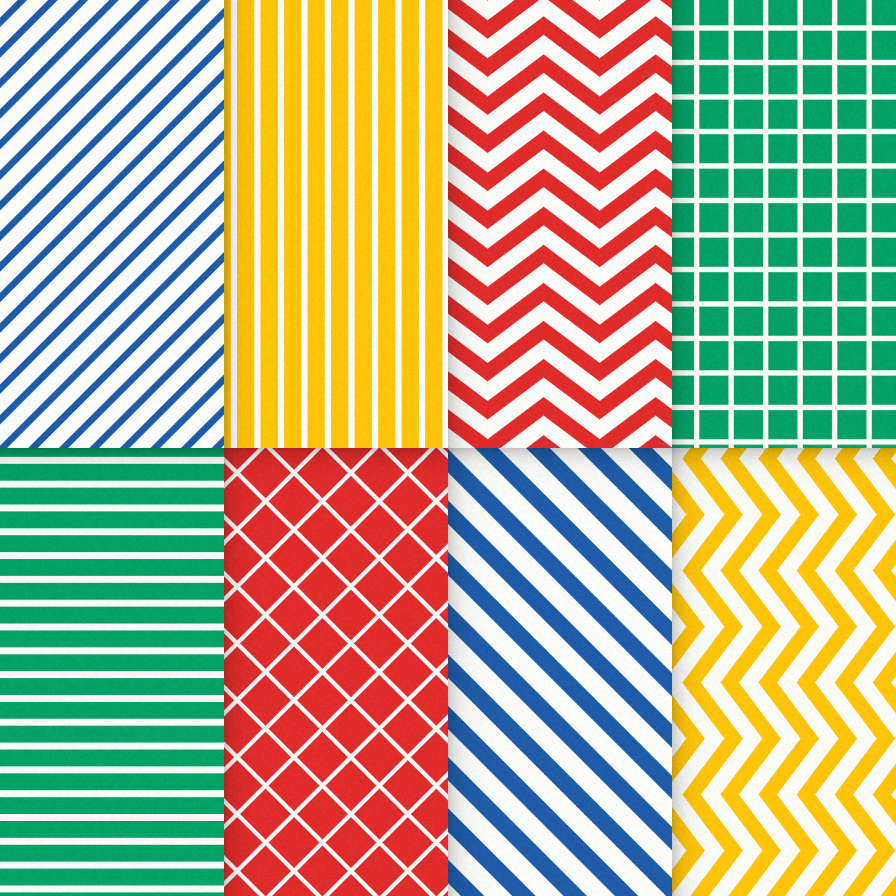
Give the GLSL for this pattern, as a Shadertoy shader.

```glsl
// Eight overlapping sheets of patterned paper: stripes, grids and chevrons.

const vec3 WHITE  = vec3(0.985, 0.99, 0.98);
const vec3 BLUE   = vec3(0.12, 0.36, 0.66);
const vec3 YELLOW = vec3(1.00, 0.77, 0.03);
const vec3 RED    = vec3(0.88, 0.17, 0.17);
const vec3 GREEN  = vec3(0.02, 0.63, 0.40);

float hash(vec2 p) {
    return fract(sin(dot(p, vec2(12.9898, 78.233))) * 43758.5453);
}

// Distance from v to the nearest multiple of pitch
float nearest(float v, float pitch) {
    return abs(fract(v / pitch + 0.5) - 0.5) * pitch;
}

// Antialiased coverage of repeated lines centred on multiples of pitch
float lines(float v, float pitch, float width) {
    float pixel = 4.0 / iResolution.y;
    return clamp(0.5 - (nearest(v, pitch) - 0.5 * width) / pixel, 0.0, 1.0);
}

// Parallel zigzag bands running along a, stacked along b
float chevrons(float a, float b) {
    return lines(0.8 * (b - 0.75 * nearest(a, 0.5)), 0.136, 0.066);
}

// p is measured in sheet widths from the top left of a 1 by 2 sheet
vec3 topSheet(int column, vec2 p) {
    if (column == 0)
        return mix(WHITE, BLUE, lines((p.x + p.y - 0.1) * 0.7071, 0.0965, 0.030));
    if (column == 1)
        return mix(YELLOW, WHITE, lines(p.x - 0.044, 0.105, 0.028));
    if (column == 2)
        return mix(WHITE, RED, chevrons(p.x - 0.427, p.y - 0.114));
    float grid = max(lines(p.x - 0.11, 0.154, 0.024), lines(p.y - 0.125, 0.154, 0.024));
    return mix(GREEN, WHITE, grid);
}

vec3 bottomSheet(int column, vec2 p) {
    if (column == 0)
        return mix(GREEN, WHITE, lines(p.y - 0.055, 0.1063, 0.031));
    if (column == 1) {
        float rising  = lines((p.x + p.y - 0.931) * 0.7071, 0.1796, 0.019);
        float falling = lines((p.x - p.y - 0.202) * 0.7071, 0.1796, 0.019);
        return mix(RED, WHITE, max(rising, falling));
    }
    if (column == 2)
        return mix(WHITE, BLUE, lines((p.x - p.y - 0.172) * 0.7071, 0.162, 0.074));
    return mix(WHITE, YELLOW, chevrons(p.y - 0.297, 0.105 - p.x));
}

void mainImage(out vec4 fragColor, in vec2 fragCoord) {
    vec2 uv = fragCoord / iResolution.xy;
    vec2 canvas = 4.0 * vec2(uv.x, 1.0 - uv.y);
    int column = int(canvas.x);
    bool lower = canvas.y >= 2.0;
    vec2 p = vec2(fract(canvas.x), mod(canvas.y, 2.0));

    vec3 color = lower ? bottomSheet(column, p) : topSheet(column, p);

    // Soft shadows cast by the sheets to the left and above
    float shade = 1.0;
    if (column > 0) shade *= 1.0 - 0.20 * exp(-p.x * 22.0);
    if (lower) shade *= 1.0 - 0.22 * exp(-p.y * 22.0);

    // Fine paper grain
    float grain = 0.025 * (hash(floor(uv * 512.0)) - 0.5);
    fragColor = vec4(color * shade + grain, 1.0);
}
```
